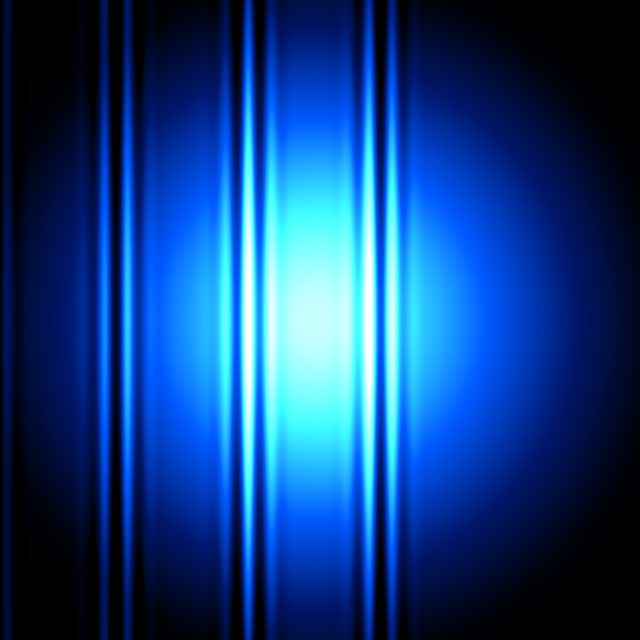
A Shadertoy shader for this background:

```glsl
// Blue radial glow crossed by groups of vertical interference fringes.

const vec2  GLOW_CENTER   = vec2(0.5, 0.5);
const float GLOW_PEAK     = 1.03;
const float GLOW_SLOPE    = 1.9;
const float GLOW_ROUNDING = 0.1;    // flattens the tip of the glow
const float GLOW_TOE      = 0.04;   // softens the fade to black

const float BAND_X        = 0.488;
const float BAND_WIDTH    = 0.09;
const float BAND_GAIN     = 0.09;

const float FRINGE_X      = 0.388;  // crest shared by all fringe groups
const float FRINGE_PERIOD = 0.0376;
const float FRINGE_GAIN   = 0.30;
const float GROUP_SPACING = 0.2045;
const float GROUP_WIDTH   = 0.0253;
const int   GROUP_FIRST   = -2;
const int   GROUP_LAST    = 1;

const vec3 NAVY  = vec3(0.00, 0.09, 0.42);
const vec3 AZURE = vec3(0.00, 0.35, 1.00);
const vec3 CYAN  = vec3(0.25, 1.00, 1.00);
const vec3 WHITE = vec3(1.0);

const float TAU = 6.2831853;

float gaussian(float x, float sigma) {
    return exp(-0.5 * x * x / (sigma * sigma));
}

// Rounded cone with a soft lower limit
float radialGlow(vec2 p) {
    float r = length(vec3(p - GLOW_CENTER, GLOW_ROUNDING));
    float level = GLOW_PEAK - GLOW_SLOPE * r;
    return 0.5 * (level + sqrt(level * level + GLOW_TOE * GLOW_TOE));
}

// Flat-topped vertical band
float centralBand(float x) {
    float d = (x - BAND_X) / BAND_WIDTH;
    return BAND_GAIN * exp(-d * d * d * d);
}

// One cosine wave seen through evenly spaced Gaussian windows
float fringes(float x) {
    float d = x - FRINGE_X;
    float window = 0.0;
    for (int i = GROUP_FIRST; i <= GROUP_LAST; i++) {
        window += gaussian(d - float(i) * GROUP_SPACING, GROUP_WIDTH);
    }
    return FRINGE_GAIN * window * cos(TAU * d / FRINGE_PERIOD);
}

// Black, navy, azure, cyan, white at equal steps of intensity
vec3 ramp(float intensity) {
    float t = 4.0 * clamp(intensity, 0.0, 1.0);
    vec3 color = NAVY * min(t, 1.0);
    color = mix(color, AZURE, clamp(t - 1.0, 0.0, 1.0));
    color = mix(color, CYAN, clamp(t - 2.0, 0.0, 1.0));
    return mix(color, WHITE, clamp(t - 3.0, 0.0, 1.0));
}

void mainImage(out vec4 fragColor, in vec2 fragCoord) {
    // Centered square units, so the glow stays round on any canvas
    float side = min(iResolution.x, iResolution.y);
    vec2 p = (fragCoord - 0.5 * iResolution.xy) / side + 0.5;

    float intensity = radialGlow(p) + centralBand(p.x) + fringes(p.x);
    fragColor = vec4(ramp(intensity), 1.0);
}
```
